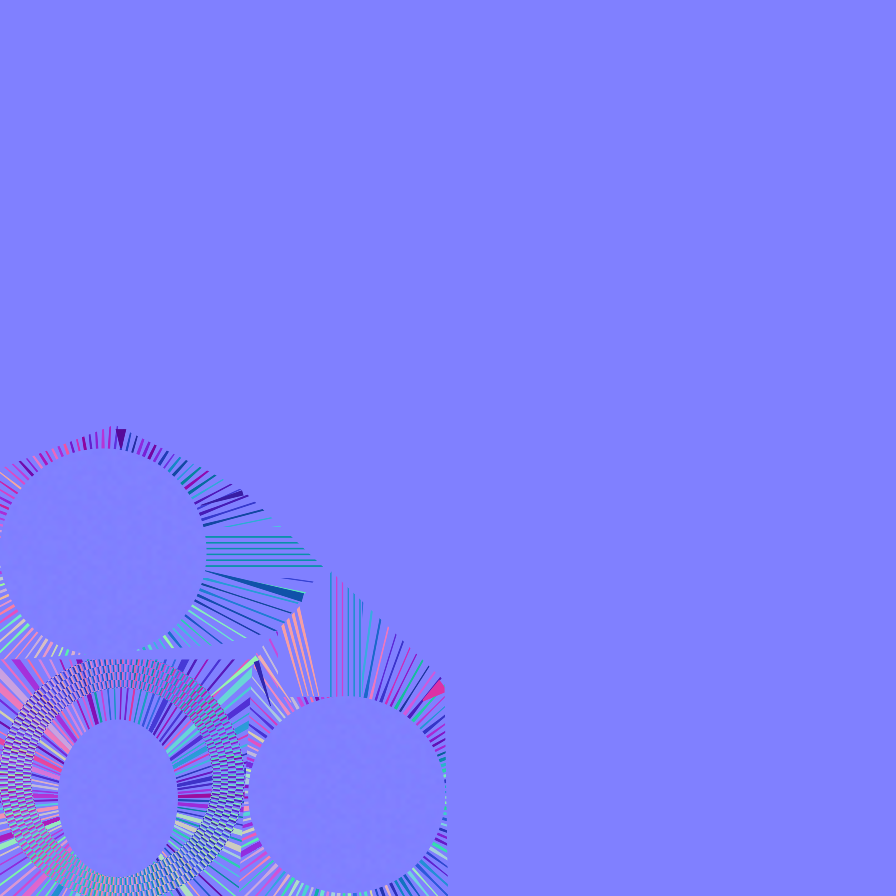
A Shadertoy shader for this texture map:

```glsl
// Flat normal map with two discs and an oval, ringed by fans of coloured edge streaks.

const float TAU = 6.2831853;
const vec3 FLAT_NORMAL = vec3(0.502, 0.502, 1.0);

float hash(vec2 p) {
    return fract(sin(dot(p, vec2(127.1, 311.7))) * 43758.5453);
}

float noise(vec2 p) {
    vec2 i = floor(p), f = fract(p);
    f = f * f * (3.0 - 2.0 * f);
    return mix(mix(hash(i), hash(i + vec2(1, 0)), f.x),
               mix(hash(i + vec2(0, 1)), hash(i + vec2(1, 1)), f.x), f.y);
}

// Coverage of the inside of a signed distance.
float fill(float d, float px) {
    return 1.0 - smoothstep(-0.5 * px, 0.5 * px, d);
}

// Colour of a normal leaning towards an angle.
vec3 tilt(float angle, float up) {
    return 0.5 + 0.5 * normalize(vec3(cos(angle), sin(angle), up));
}

// Signed side of the line a to b, positive on its left.
float side(vec2 p, vec2 a, vec2 b) {
    vec2 d = normalize(b - a);
    return d.x * (p.y - a.y) - d.y * (p.x - a.x);
}

// Straight stroke whose half width goes from w0 to w1.
float taper(vec2 p, vec2 a, vec2 b, float w0, float w1, float px) {
    vec2 d = b - a;
    float len = length(d);
    float along = dot(p - a, d) / len;
    float w = mix(w0, w1, clamp(along / len, 0.0, 1.0));
    return fill(max(abs(side(p, a, b)) - w, max(-along, along - len)), px);
}

// Radial streaks: thin lines, with a share of them widening outwards.
vec4 rays(vec2 q, float r, float count, float width, float flare, float jitter, float seed, float px) {
    float theta = atan(q.y, q.x);
    float turn = theta / TAU * count;
    vec2 id = vec2(floor(turn), seed);
    float cell = TAU / count * r;
    float w = width * mix(0.6, 1.2, hash(id));
    w += step(hash(id + 7.3), flare) * 0.25 * cell;
    float hue = theta + 0.5 * TAU + jitter * (hash(id + 3.1) - 0.5);
    return vec4(tilt(hue, mix(0.2, 1.2, hash(id + 5.7))), fill(abs(fract(turn) - 0.5) * cell - w, px));
}

// Ring of dashes in staggered rows, each lit on one flank and shaded on the other.
vec3 ridges(vec2 q, float r, float count, float rowHeight, float px) {
    float theta = atan(q.y, q.x);
    float turn = theta / TAU * count + 0.5 * mod(floor(r / rowHeight), 2.0);
    float across = fract(turn) - 0.5;
    float cell = TAU / count * r;
    float up = mix(0.15, 0.9, hash(vec2(floor(turn), 6.0)));
    float lit = fill((abs(across - 0.18) - 0.16) * cell, px);
    float shaded = fill((abs(across + 0.18) - 0.16) * cell, px);
    vec3 col = mix(FLAT_NORMAL, tilt(theta + 1.8, up), lit);
    return mix(col, tilt(theta - 1.8, up), shaded);
}

// Outline around the upper left disc.
float upperHull(vec2 p) {
    vec2 v[8] = vec2[8](vec2(0.0, 0.477), vec2(0.128, 0.526), vec2(0.235, 0.473), vec2(0.272, 0.452),
                        vec2(0.361, 0.367), vec2(0.312, 0.297), vec2(0.241, 0.280), vec2(0.0, 0.263));
    float d = -p.x;
    for (int i = 0; i < 7; i++) d = max(d, side(p, v[i], v[i + 1]));
    return d;
}

// Outline around the lower right disc.
float lowerHull(vec2 p) {
    vec2 v[6] = vec2[6](vec2(0.267, 0.0), vec2(0.267, 0.16), vec2(0.286, 0.271),
                        vec2(0.370, 0.362), vec2(0.496, 0.240), vec2(0.5, 0.0));
    float d = -p.y;
    for (int i = 0; i < 5; i++) d = max(d, side(p, v[i], v[i + 1]));
    return d;
}

void mainImage(out vec4 fragColor, in vec2 fragCoord) {
    vec2 p = fragCoord / iResolution.xy;
    float px = 1.0 / min(iResolution.x, iResolution.y);
    vec3 col = FLAT_NORMAL;
    vec2 a = p - vec2(0.115, 0.384), b = p - vec2(0.387, 0.113), c = p - vec2(0.1315, 0.109);
    float discA = length(a) - 0.1155, discB = length(b) - 0.110;
    float oval = (length(c / vec2(0.067, 0.088)) - 1.0) * 0.075;

    // Upper fan, with level lines on its right
    float hullA = fill(upperHull(p), px);
    float width = mix(0.0016, 0.0010, smoothstep(0.0, 0.03, discA));
    vec4 streak = rays(a, length(a), 110.0, width, 0.0, 2.2, 1.0, px);
    float level = step(0.355, p.y) * step(p.y, 0.412) * step(0.2, p.x);
    float row = (p.y - 0.365) / 0.0065;
    float levelLine = fill(abs(fract(row) - 0.5) * 0.0065 - 0.0009, px) * step(0.0, row) * step(row, 6.0);
    streak = mix(streak, vec4(tilt(3.0, 0.35), levelLine), level);
    col = mix(col, streak.rgb, streak.a * hullA);
    col = mix(col, tilt(-2.75, 0.35), taper(p, vec2(0.229, 0.363), vec2(0.338, 0.333), 0.0005, 0.005, px));
    col = mix(col, tilt(-2.2, 0.3), taper(p, vec2(0.224, 0.436), vec2(0.271, 0.450), 0.0005, 0.003, px));
    col = mix(col, tilt(-1.9, 0.2), taper(p, vec2(0.135, 0.500), vec2(0.135, 0.521), 0.001, 0.006, px));

    // Lower fan, with upright lines on its top
    float hullB = fill(lowerHull(p), px);
    width = mix(0.0018, 0.0010, smoothstep(0.0, 0.03, discB));
    streak = rays(b, length(b), 116.0, width, 0.04, 4.0, 2.0, px);
    float upright = step(0.31, p.x) * step(p.x, 0.404) * step(0.222, p.y);
    float column = (p.x - 0.366) / 0.0065;
    float columnLine = fill(abs(fract(column) - 0.5) * 0.0065 - 0.0008, px) * step(0.0, column);
    vec3 columnTint = tilt(mix(3.0, -0.7, step(0.5, hash(vec2(floor(column), 4.0)))), 0.8);
    streak = mix(streak, vec4(columnTint, columnLine), upright);
    col = mix(col, streak.rgb, streak.a * hullB);
    for (int i = 0; i < 4; i++) {
        float x = 0.006 * float(i);
        float bar = taper(p, vec2(0.338 + x, 0.223), vec2(0.313 + x, 0.311 + x), 0.0006, 0.002, px);
        col = mix(col, tilt(0.25, 0.3), bar * hullB);
    }
    col = mix(col, tilt(-0.7, 0.3), taper(p, vec2(0.472, 0.218), vec2(0.495, 0.235), 0.001, 0.008, px) * hullB);

    // Oval surround: streaks under a ring of ridges
    float box = fill(max(p.y - 0.264, p.x - mix(0.266, 0.282, p.y / 0.264)), px);
    streak = rays(c, length(c), 104.0, 0.0012, 0.22, 4.2, 3.0, px);
    vec3 surround = mix(FLAT_NORMAL, streak.rgb, streak.a * 0.95);
    vec2 ringPos = p - vec2(0.136, 0.131);
    float ringR = length(ringPos);
    float ring = fill(abs(ringR - 0.119) - 0.018, px);
    surround = mix(surround, ridges(ringPos, ringR, 140.0, 0.0085, px), ring * 0.85);
    col = mix(col, surround, box);

    // Bright corner streaks between the three shapes
    col = mix(col, tilt(1.4, 0.4), taper(p, vec2(0.235, 0.223), vec2(0.287, 0.266), 0.0005, 0.003, px));
    col = mix(col, tilt(0.4, 0.4), taper(p, vec2(0.325, 0.216), vec2(0.289, 0.268), 0.0005, 0.002, px));
    col = mix(col, tilt(-2.3, 0.4), taper(p, vec2(0.302, 0.212), vec2(0.286, 0.262), 0.0005, 0.003, px));

    // Nearly flat discs and oval
    vec2 grain = vec2(noise(p * 180.0), noise(p * 180.0 + 40.0)) - 0.5;
    vec3 calm = FLAT_NORMAL + vec3(grain * 0.02, 0.0);
    col = mix(col, calm, fill(min(min(discA, discB), oval), px));

    fragColor = vec4(col, 1.0);
}
```
